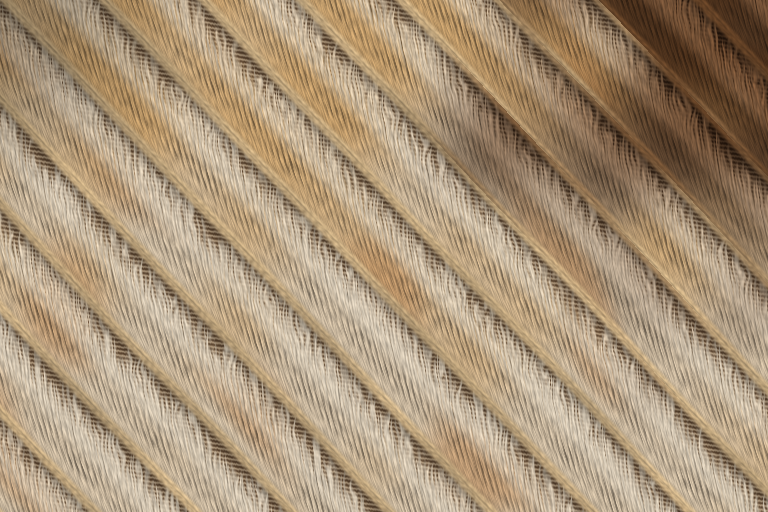
Write a Shadertoy shader that draws this texture.

```glsl
// Overlapping feathers laid as parallel diagonal rows. Each row has a smooth shaft,
// a barred vane and a pale fringe of curved, clumped barbs above a dark open gap.
// Rows come from fract; barbs are sheared stripes; gradient noise stains and bends.

const float TAU = 6.28318;
const float PITCH = 0.140;                    // row spacing, in canvas heights
const float ROW_OFFSET = 0.03;
const vec2 ALONG = vec2(0.688, -0.725);       // down the shafts
const vec2 ACROSS = vec2(0.725, 0.688);       // from shaft to fringe

const vec3 GAP = vec3(0.35, 0.26, 0.18);
const vec3 LOWER_BARB = vec3(0.76, 0.67, 0.55);
const vec3 VANE_GREY = vec3(0.80, 0.73, 0.63);
const vec3 VANE_GOLD = vec3(0.77, 0.62, 0.42);
const vec3 FRINGE = vec3(0.88, 0.83, 0.75);
const vec3 SHAFT = vec3(0.80, 0.69, 0.52);
const vec3 RUST = vec3(0.70, 0.49, 0.29);
const vec3 DARK_STAIN = vec3(0.38, 0.29, 0.22);

float hash(vec2 p) {
    vec3 q = fract(p.xyx * vec3(0.1031, 0.1030, 0.0973));
    q += dot(q, q.yzx + 33.33);
    return fract((q.x + q.y) * q.z);
}

float cornerSlope(vec2 cell, vec2 offset) {
    float angle = TAU * hash(cell);
    return dot(vec2(cos(angle), sin(angle)), offset);
}

float gradientNoise(vec2 p) {
    vec2 i = floor(p), f = fract(p);
    vec2 w = f * f * f * (f * (f * 6.0 - 15.0) + 10.0);
    vec2 e = vec2(1.0, 0.0);
    float low = mix(cornerSlope(i, f), cornerSlope(i + e.xy, f - e.xy), w.x);
    float high = mix(cornerSlope(i + e.yx, f - e.yx), cornerSlope(i + e.xx, f - e.xx), w.x);
    return mix(low, high, w.y);
}

// Coverage of a stripe centred in each unit cell.
float stripe(float x, float halfWidth, float blur) {
    return 1.0 - smoothstep(halfWidth - blur, halfWidth + blur, abs(fract(x) - 0.5));
}

// Position along the shaft where the curved barb through (s, u) is rooted.
float barbRoot(float s, float u) {
    float w = u * PITCH;
    return s + 2.3 * w - 4.6 * w * w;
}

// Tapering barbs gathered into pointed tufts.
float fringeBarbs(float s, float u, float row, float frequency, float seed, float pixel) {
    float root = barbRoot(s, u);
    float tuft = root * 17.0 + 1.6 * gradientNoise(vec2(root * 9.0, row * 5.3 + seed));
    float loose = smoothstep(0.4, 1.0, u);
    root += loose * (0.007 * sin(TAU * tuft) + 0.022 * gradientNoise(vec2(s * 26.0, row * 3.7 + seed)));
    float barb = root * frequency;
    float tip = 0.86 + 0.26 * hash(vec2(floor(barb) + 400.0, row + 60.0 + seed));
    tip += 0.10 - 0.34 * abs(fract(tuft) - 0.5);
    tip += 0.22 * gradientNoise(vec2(s * 7.0, row * 9.1));
    float taper = clamp((tip - u) / 0.55, 0.0, 1.0);
    float blur = 0.10 + pixel * frequency;
    return stripe(barb, 0.42 * sqrt(taper), blur) * smoothstep(0.0, 0.25, taper);
}

void mainImage(out vec4 fragColor, in vec2 fragCoord) {
    float pixel = 1.0 / iResolution.y;
    vec2 p = fragCoord * pixel;
    vec2 darkCorner = vec2(iResolution.x * pixel, 1.0);

    // Row coordinates: s runs along the shaft, u from one shaft to the next.
    float s = dot(p, ALONG);
    float rows = dot(p, ACROSS) / PITCH + ROW_OFFSET + 0.07 * gradientNoise(p * 2.1 + 8.0);
    float row = floor(rows);
    float u = rows - row;
    float shaftRow = floor(rows + 0.5);
    float shaftU = rows - shaftRow;

    // Stains shared by all the parts
    float patchy = gradientNoise(vec2(s * 3.5, row * 4.7 + 2.0));
    float gold = smoothstep(-0.25, 0.55, 0.8 * (p.y - 0.45) + 0.8 * patchy);
    float rust = smoothstep(0.12, 0.5, gradientNoise(vec2(s * 2.6, rows * 0.8) + 31.0));
    float dark = smoothstep(0.74, 0.14, distance(p, darkCorner) + 0.40 * patchy);
    float fibre = gradientNoise(vec2(barbRoot(s, u) * 170.0, u * 14.0 + row * 31.0));

    // Open gap crossed by the next shaft's fine lower barbs
    float lowerRoot = (s - 1.3 * u * PITCH) * 72.0;
    float lower = stripe(lowerRoot + 0.2 * fibre, 0.23, 0.14 + pixel * 60.0);
    vec3 color = mix(GAP, LOWER_BARB, 0.8 * lower);

    // Vane with dark slits between the barbs
    vec3 vane = mix(VANE_GREY, VANE_GOLD, gold);
    vane = mix(vane, RUST, 0.5 * rust);
    float slit = stripe(barbRoot(s, u) * 48.0 + 0.2 * fibre, 0.17, 0.15);
    float slitBand = smoothstep(0.10, 0.26, u) * (0.60 + 0.5 * gradientNoise(vec2(s * 14.0, rows * 4.0)));
    vane = mix(vane, vane * vec3(0.49, 0.48, 0.47), slit * slitBand);
    vane *= 1.0 + 0.26 * fibre;
    color = mix(color, vane, 1.0 - smoothstep(0.54, 0.84, u + 0.15 * fibre));
    color *= mix(vec3(1.0), DARK_STAIN, dark);

    // Two layers of fringe
    float back = fringeBarbs(s, u, row, 58.0, 0.0, pixel);
    float front = fringeBarbs(s + 0.006, u + 0.04, row, 80.0, 17.0, pixel);
    vec3 fringe = mix(FRINGE, vane * 1.1, 0.20 * gold + 0.20 * rust);
    fringe *= mix(vec3(1.0), DARK_STAIN * 1.5, dark) * (1.0 + 0.22 * fibre);
    float fadeIn = smoothstep(0.34, 0.62, u);
    color = mix(color, fringe * 0.88, back * fadeIn * 0.70);
    color = mix(color, fringe, front * fadeIn * 0.85);

    // Soft shadow beneath the shaft, then the rounded shaft with its groove
    color *= 1.0 - 0.22 * smoothstep(0.18, 0.04, abs(shaftU + 0.03));
    float edge = 0.025 + pixel / PITCH;
    float shaftMask = 1.0 - smoothstep(0.065 - edge, 0.065 + edge, abs(shaftU));
    float shaftTone = gradientNoise(vec2(s * 4.0, shaftRow * 6.3));
    vec3 shaft = SHAFT * (0.98 + 1.6 * shaftU + 0.22 * shaftTone);
    shaft *= 1.0 - 0.14 * smoothstep(0.025, 0.0, abs(shaftU - 0.015));
    shaft *= 1.0 + 0.20 * gradientNoise(vec2(s * 90.0, shaftU * 30.0));
    shaft *= mix(vec3(1.0), DARK_STAIN * 1.4, dark);
    color = mix(color, shaft, 0.88 * shaftMask);

    // Soft darkening toward the upper left
    color *= 1.0 - 0.25 * smoothstep(0.45, 0.0, distance(p, vec2(0.0, 1.0)));
    fragColor = vec4(clamp(color, 0.0, 1.0), 1.0);
}
```
